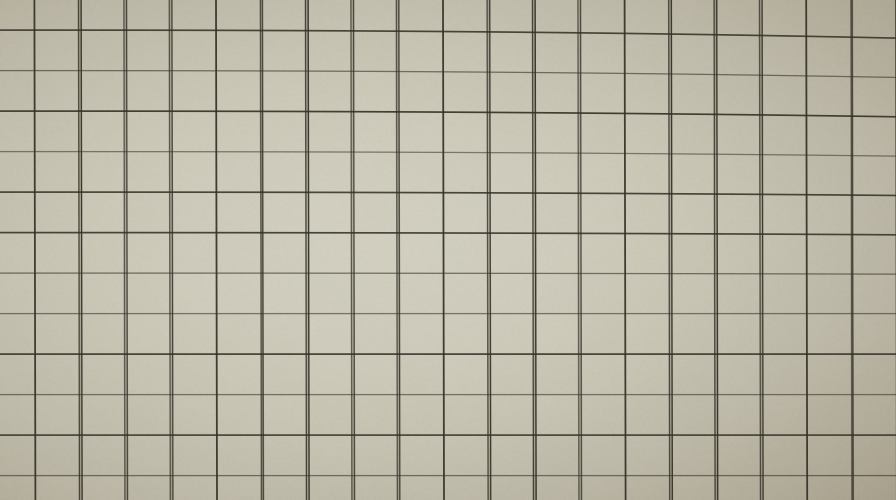
Give the GLSL for this pattern, as a Shadertoy shader.

```glsl
// Pale square tiles ruled by thin dark grid lines, some single and some doubled
#define PITCH vec2(0.0908, 0.0810)
#define FIRST_LINE vec2(0.0698, 0.0488)
#define SINGLE_WIDTH 0.0036
#define STROKE_WIDTH 0.0027
#define PAIR_GAP 0.0056
#define SAG 0.0165
#define LIGHT_CENTRE vec2(0.42, 0.52)
#define TILE_LIGHT vec3(0.815, 0.805, 0.745)
#define TILE_SHADE vec3(0.66, 0.635, 0.56)
#define INK vec3(0.20, 0.19, 0.15)
#define GRAIN 0.010

float hash(vec2 p) {
    vec3 q = fract(p.xyx * vec3(0.1031, 0.1030, 0.0973));
    q += dot(q, q.yzx + 33.33);
    return fract((q.x + q.y) * q.z);
}

// Exact share of a pixel covered by a straight stroke
float stroke(float d, float width, float px) {
    float h = 0.5 * width;
    return max(min(d + 0.5 * px, h) - max(d - 0.5 * px, -h), 0.0) / px;
}

// Vertical rules: dark singles recur among soft pairs
float verticalRule(float d, float index, float px) {
    float phase = abs(fract(index * 0.23 + 0.5) - 0.5);
    float paired = smoothstep(0.10, 0.17, phase);
    float gap = 0.5 * PAIR_GAP * paired;
    float tone = 0.66 + 0.22 * hash(vec2(index, 7.0));
    float single = 0.92 * stroke(d, SINGLE_WIDTH, px);
    float pair = tone * (stroke(d - gap, STROKE_WIDTH, px)
                       + 0.85 * stroke(d + gap, STROKE_WIDTH, px));
    float fill = 0.22 * stroke(d, 2.0 * gap, px);
    return mix(single, min(pair + fill, 0.95), paired);
}

// Horizontal rules: heavy and faint alternate, with one swapped couple
float horizontalRule(float d, float index, float px) {
    float heavy = mod(index, 2.0);
    if (abs(index - 5.5) < 1.0) heavy = 1.0 - heavy;
    float width = mix(0.0026, 0.0034, heavy);
    float tone = mix(0.62, 0.92, heavy) - 0.08 * hash(vec2(index, 3.0));
    return tone * stroke(d, width, px);
}

void mainImage(out vec4 fragColor, in vec2 fragCoord) {
    vec2 uv = fragCoord / iResolution.xy;
    vec2 p = fragCoord / iResolution.y;
    float px = 1.0 / iResolution.y;

    // Upper rules sag toward the right; uprights lean a little
    vec2 bent = p;
    bent.y += SAG * pow(uv.x, 2.5) * max(uv.y - 0.38, 0.0) / 0.56;
    bent.x += 0.002 * (uv.y - 0.5);

    vec2 cell = (bent - FIRST_LINE) / PITCH;
    vec2 index = floor(cell + 0.5);
    vec2 d = (cell - index) * PITCH;

    // Soft light falling off to the corners
    vec2 q = uv - LIGHT_CENTRE;
    float shade = 1.6 * dot(q, q) + 0.15 * max(q.x - q.y - 0.4, 0.0);
    vec3 col = mix(TILE_LIGHT, TILE_SHADE, shade);

    // Slight tone change from tile to tile, plus fine grain
    col += 0.010 * (hash(floor(cell) + 20.0) - 0.5);
    col += GRAIN * (hash(floor(p * 286.0)) - 0.5);

    // Ruled lines
    float v = verticalRule(d.x, index.x, px);
    float h = horizontalRule(d.y, index.y, px);
    col = mix(col, INK, 1.0 - (1.0 - v) * (1.0 - h));

    fragColor = vec4(col, 1.0);
}
```
